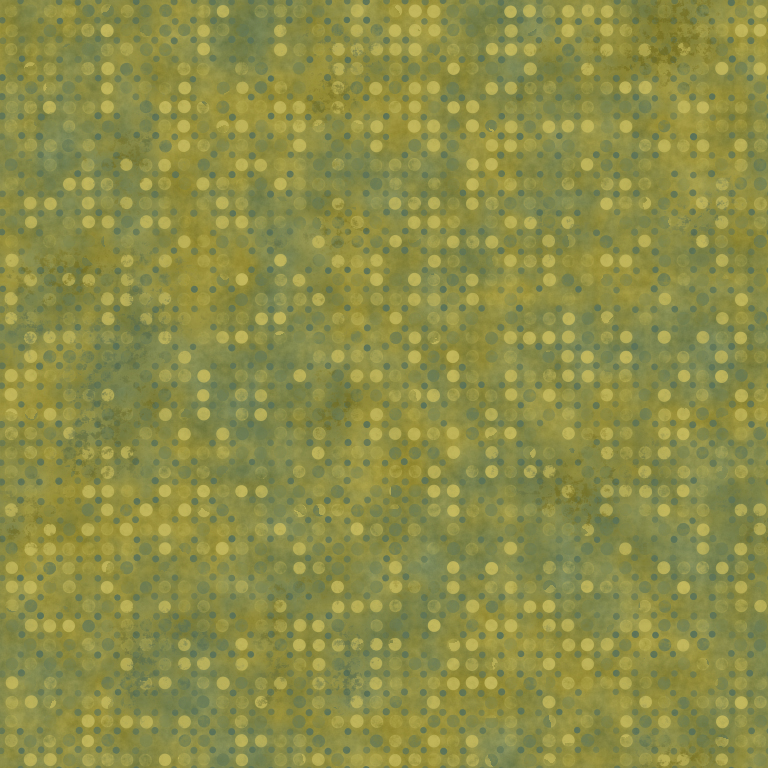
This pattern is drawn by a Shadertoy shader. Its source:

```glsl
// A worn olive cloth printed with a 40 by 40 lattice of dots: large yellow and teal
// discs in the cells, small teal dots on the corners. Hashes choose each dot's ink;
// wrapping gradient noise paints the clouds, woven streaks and stains.

vec3 hash3(vec2 cell, uint seed) {
    uvec3 v = uvec3(uint(cell.x), uint(cell.y), seed) * 1664525u + 1013904223u;
    v.x += v.y * v.z; v.y += v.z * v.x; v.z += v.x * v.y;
    v ^= v >> 16u;
    v.x += v.y * v.z; v.y += v.z * v.x; v.z += v.x * v.y;
    return vec3(v >> 8u) / 16777216.0;
}

float cornerSlope(vec2 cell, vec2 offset, vec2 period, uint seed) {
    float angle = 6.28319 * hash3(mod(cell, period), seed).x;
    return dot(vec2(cos(angle), sin(angle)), offset);
}

// Gradient noise that wraps after a whole period, about -0.7 to 0.7
float noise(vec2 uv, vec2 period, uint seed) {
    vec2 p = uv * period, i = floor(p), f = p - i;
    vec2 w = f * f * f * (f * (f * 6.0 - 15.0) + 10.0), e = vec2(1, 0);
    return mix(mix(cornerSlope(i, f, period, seed),
                   cornerSlope(i + e.xy, f - e.xy, period, seed), w.x),
               mix(cornerSlope(i + e.yx, f - e.yx, period, seed),
                   cornerSlope(i + 1.0, f - 1.0, period, seed), w.x), w.y);
}

float fbm(vec2 uv, float period, uint seed) {
    float sum = 0.0, gain = 1.0;
    for (uint k = 0u; k < 5u; k++) {
        sum += gain * noise(uv, vec2(period), seed + k);
        period *= 2.0;
        gain *= 0.6;
    }
    return sum;
}

float disc(float dist, float radius, float blur) {
    return 1.0 - smoothstep(radius - blur, radius + blur, dist);
}

void mainImage(out vec4 fragColor, in vec2 fragCoord) {
    vec2 uv = fragCoord / iResolution.xy;
    float blur = max(26.0 / iResolution.y, 0.02);
    float grain = fbm(uv, 96.0, 11u);
    float clouds = fbm(uv, 5.0, 21u);
    float weave = noise(uv, vec2(40, 7), 31u) + noise(uv, vec2(7, 40), 32u);

    // Cloth: teal and olive clouds with soft threads
    float warmth = 0.6 + 0.8 * clouds + 0.35 * weave + 0.1 * grain;
    vec3 color = mix(vec3(0.455, 0.51, 0.325), vec3(0.61, 0.575, 0.235), clamp(warmth, 0.0, 1.0));
    color += 0.065 * fbm(uv, 14.0, 41u) + 0.035 * grain;

    // Large discs, one per cell
    vec2 p = uv * 40.0 + vec2(-0.1, 0.08);
    vec2 cell = mod(floor(p), 40.0);
    vec3 pick = hash3(cell, 51u);
    vec2 jitter = 0.06 * (hash3(cell, 52u).xy - 0.5);
    float dist = length(fract(p) - 0.5 - jitter) + 0.015 * grain;
    float radius = 0.32 + 0.025 * pick.z;
    float cover = disc(dist, radius, blur);
    float worn = clamp(0.85 + 0.8 * grain + 0.5 * fbm(uv, 30.0, 61u), 0.0, 1.0);
    vec3 yellow = vec3(0.74, 0.70, 0.36), teal = vec3(0.385, 0.465, 0.335);
    // Warm cloth takes more yellow, cool cloth more teal
    float choice = pick.x - 0.12 * clamp(clouds, -0.6, 0.6);
    if (choice < 0.25) {
        color = mix(color, yellow, cover * (0.78 + 0.2 * pick.y) * mix(1.0, worn, 0.25));
    } else if (choice < 0.56) {
        // Faded disc with a slightly stronger rim
        float rim = cover * smoothstep(radius - 0.1, radius - 0.02, dist);
        color = mix(color, yellow, worn * (cover * mix(0.12, 0.6, pick.y * pick.y) + 0.16 * rim));
    } else if (choice < 0.85) {
        color = mix(color, teal, cover * worn * mix(0.2, 0.8, pick.y));
    }
    // Blurred glow around the printed cells
    color += vec3(0.03, 0.026, 0.004) * (1.0 - smoothstep(0.2, 0.5, dist)) * (1.0 - pick.x);

    // Small dots on the cell corners
    vec2 corner = floor(p + 0.5);
    vec3 dotPick = hash3(mod(corner, 40.0), 71u);
    vec2 shift = 0.1 * (hash3(mod(corner, 40.0), 72u).xy - 0.5);
    float dotCover = disc(length(p - corner - shift) + 0.01 * grain, 0.165 + 0.025 * dotPick.z, blur);
    float ink = step(dotPick.x, 0.78) * mix(0.45, 1.0, dotPick.y) * mix(1.0, worn, 0.3);
    color = mix(color, vec3(0.355, 0.45, 0.345), dotCover * ink);

    // Stains: broad shading and speckled olive or teal grime
    float stain = smoothstep(0.1, 0.75, fbm(uv, 4.0, 81u) + 0.25 * grain);
    float speckle = smoothstep(-0.1, 0.5, grain + 0.5 * fbm(uv, 24.0, 91u));
    vec3 grime = mix(vec3(0.33, 0.41, 0.30), vec3(0.43, 0.41, 0.11),
                     smoothstep(-0.25, 0.25, noise(uv, vec2(6), 95u)));
    color = mix(color, grime, stain * (0.2 + 0.5 * speckle));
    fragColor = vec4(clamp(color, 0.0, 1.0), 1.0);
}
```
